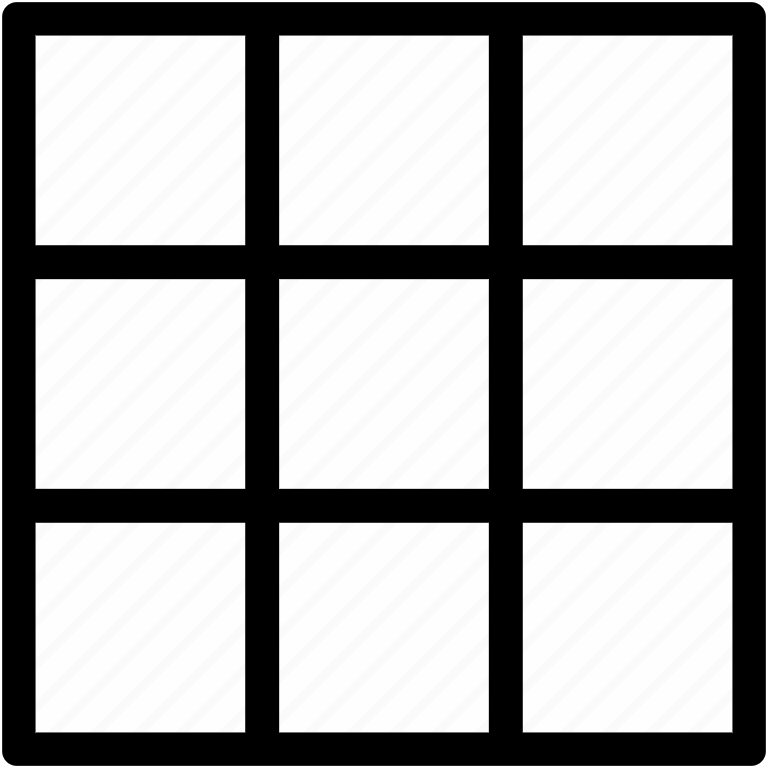
Reproduce this pattern procedurally as a WebGL 2 fragment shader.

```glsl
#version 300 es
precision highp float;
// Three by three grid of white panes with faint diagonal stripes in a heavy black rounded frame.
uniform vec2 u_resolution;
out vec4 fragColor;

float roundedBox(vec2 p, float halfSize, float radius) {
  vec2 d = abs(p) - halfSize + radius;
  return length(max(d, 0.0)) + min(max(d.x, d.y), 0.0) - radius;
}

// Coverage of a shape from its signed distance, smoothed over one pixel.
float coverage(float dist, float pixel) {
  return clamp(0.5 - dist / pixel, 0.0, 1.0);
}

void main() {
  float side = min(u_resolution.x, u_resolution.y);
  float pixel = 1.0 / side;
  vec2 p = (gl_FragCoord.xy - 0.5 * u_resolution) / side;

  // Faint stripes rising to the right, continuous across the panes
  float phase = fract((p.x - p.y + 1.0) * 18.0 - 0.42 + 0.5) - 0.5;
  float stripe = 1.0 - smoothstep(0.11, 0.19, abs(phase));
  vec3 paneColor = vec3(mix(0.998, 0.982, stripe));

  // Nearest pane of the grid
  vec2 pane = clamp(round(p / 0.3172), -1.0, 1.0);
  float paneMask = coverage(roundedBox(p - pane * 0.3172, 0.1365, 0.0), pixel);

  // Black frame and bars on white
  float frameMask = coverage(roundedBox(p, 0.4972, 0.019), pixel);
  vec3 color = mix(vec3(1.0), vec3(0.0), frameMask);
  color = mix(color, paneColor, paneMask);
  fragColor = vec4(color, 1.0);
}
```
